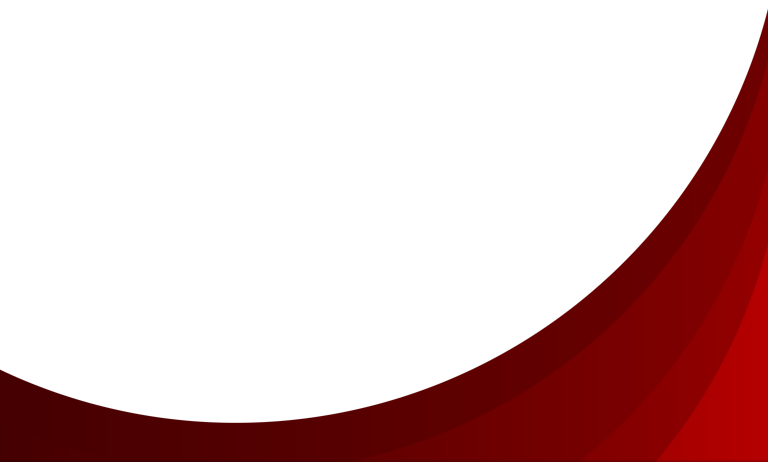
A Shadertoy shader for this background:

```glsl
// A white field bounded by a large arc, above red bands in the lower right.
// One disc is slid down in steps; each band lies outside one more disc,
// and its red brightens from left to right.

const vec3 WHITE = vec3(1.0);
const float DISC_X = 0.307;
const float DISC_RADIUS = 0.715;
const float LEFT_RED = 0.27;
const int BANDS = 4;

// Coverage of the area outside a disc, with a soft edge
float outsideDisc(vec2 p, vec2 center, float radius, float softness) {
    return smoothstep(-softness, softness, length(p - center) - radius);
}

// Red tone that rises across the canvas
vec3 bandColor(float x, float slope) {
    return vec3(LEFT_RED + slope * x, 0.0, 0.004 * (1.0 - x));
}

void mainImage(out vec4 fragColor, in vec2 fragCoord) {
    // Canvas width is one unit
    vec2 p = fragCoord / iResolution.x;
    float softness = 0.75 / iResolution.x;

    // Disc heights and band slopes, from the darkest band to the brightest
    float heights[BANDS] = float[BANDS](0.766, 0.700, 0.558, 0.461);
    float slopes[BANDS] = float[BANDS](0.16, 0.25, 0.31, 0.44);

    // Layer the bands over the white field
    vec3 color = WHITE;
    for (int i = 0; i < BANDS; i++) {
        vec2 center = vec2(DISC_X, heights[i]);
        // Only the lower side of each disc bounds a band
        float mask = outsideDisc(p, center, DISC_RADIUS, softness)
                   * step(p.y, center.y);
        color = mix(color, bandColor(p.x, slopes[i]), mask);
    }

    // Thin shade along the bottom rim
    color *= mix(0.8, 1.0, smoothstep(0.0, 0.004, p.y));

    fragColor = vec4(color, 1.0);
}
```
